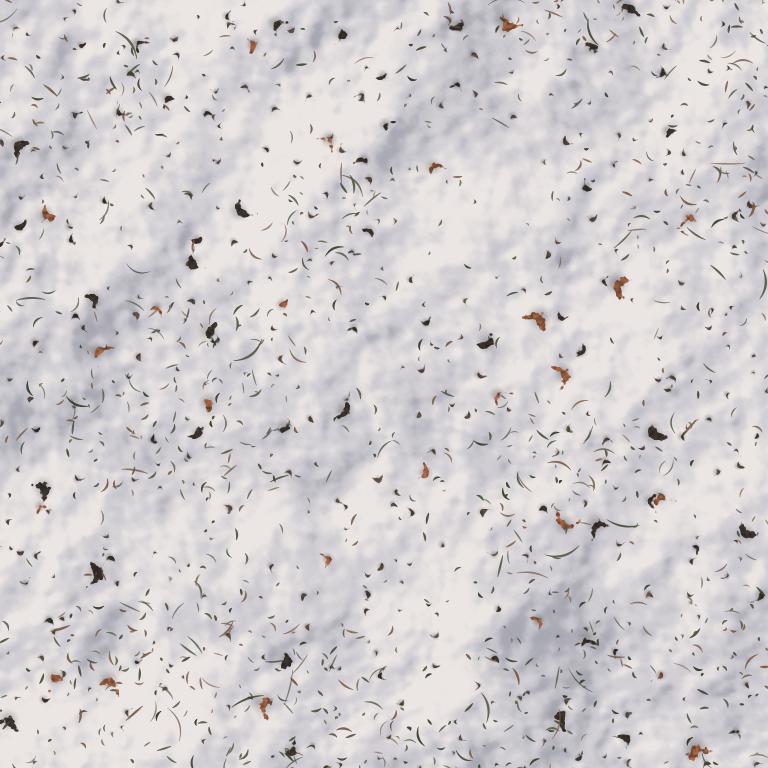
Reproduce this texture procedurally as a WebGL 1 fragment shader.

```glsl
precision highp float;
uniform vec2 u_resolution;

const vec3 SNOW_SHADE = vec3(0.66, 0.66, 0.70);
const vec3 SNOW_MID = vec3(0.81, 0.80, 0.825);
const vec3 SNOW_LIT = vec3(0.92, 0.898, 0.89);
const vec3 GRASS_DARK = vec3(0.17, 0.21, 0.13);
const vec3 GRASS_OLIVE = vec3(0.36, 0.37, 0.29);
const vec3 STRAW = vec3(0.47, 0.35, 0.27);
const vec3 SOIL = vec3(0.15, 0.12, 0.10);
const vec3 LEAF = vec3(0.47, 0.27, 0.17);

vec2 hash2(vec2 p) {
  vec3 q = fract(p.xyx * vec3(0.1031, 0.1030, 0.0973));
  q += dot(q, q.yzx + 33.33);
  return fract((q.xx + q.yz) * q.zy);
}

float noise(vec2 p) {
  vec2 i = floor(p), f = fract(p);
  f = f * f * f * (f * (f * 6.0 - 15.0) + 10.0);
  float low = mix(hash2(i).x, hash2(i + vec2(1.0, 0.0)).x, f.x);
  float high = mix(hash2(i + vec2(0.0, 1.0)).x, hash2(i + 1.0).x, f.x);
  return mix(low, high, f.y);
}

float fbm(vec2 p) {
  float sum = 0.0, amplitude = 0.5;
  for (int i = 0; i < 5; i++) {
    sum += amplitude * noise(p);
    p = mat2(1.6, 1.2, -1.2, 1.6) * p + 17.3;
    amplitude *= 0.5;
  }
  return sum;
}

vec2 rotate(vec2 p, float angle) {
  float c = cos(angle), s = sin(angle);
  return vec2(c * p.x + s * p.y, c * p.y - s * p.x);
}

// How strongly plants gather around a point
float tuftMask(vec2 p) {
  return smoothstep(0.42, 0.8, noise(p * 7.0 + 41.0));
}

// Soft mounds lit from one side, with fine crystals
vec3 snow(vec2 p) {
  const float STEP = 0.012;
  vec2 toLight = vec2(0.8, -0.6);
  vec2 q = p + 0.03 * vec2(noise(p * 6.0 + 3.0), noise(p * 6.0 + 9.0));
  float slope = (fbm(q * 6.0) - fbm((q + toLight * STEP) * 6.0)) / STEP;
  float tone = 0.69 + 0.085 * slope + 0.65 * (fbm(p * 4.0 + 70.0) - 0.48);
  tone += 0.09 * (noise(p * 230.0) - 0.5) + 0.08 * (noise(p * 90.0) - 0.5);
  tone -= 0.13 * tuftMask(p);
  vec3 shade = mix(SNOW_SHADE, SNOW_MID, smoothstep(-0.1, 0.5, tone));
  return mix(shade, SNOW_LIT, smoothstep(0.4, 1.0, tone));
}

// Tapered, bent blades scattered one per grid cell
vec3 drawBlades(vec3 ground, vec2 p, float cells, float size, float amount, float seed, float px) {
  vec2 home = floor(p * cells);
  for (int y = -1; y <= 1; y++) {
    for (int x = -1; x <= 1; x++) {
      vec2 cell = home + vec2(float(x), float(y));
      vec2 place = hash2(cell + seed);
      vec2 form = hash2(cell + seed + 57.0);
      vec2 look = hash2(cell + seed + 113.0);
      vec2 root = (cell + place) / cells;
      float present = step(hash2(cell + seed + 191.0).x, amount * (0.35 + 1.6 * tuftMask(root)));
      float halfLength = size * mix(0.3, 1.0, form.y * form.y);
      vec2 q = rotate(p - root, 1.75 + (form.x - 0.5) * 3.0);
      float s = q.x / halfLength;
      float across = abs(q.y - (look.x - 0.5) * 0.8 * halfLength * s * s);
      float width = mix(0.0008, 0.0016, look.y) * (1.0 - 0.75 * s * s);
      float ends = clamp((halfLength - abs(q.x)) / px + 0.5, 0.0, 1.0);
      float cover = ends * clamp((width - across) / px + 0.5, 0.0, 1.0);
      vec3 tint = mix(GRASS_DARK, GRASS_OLIVE, look.x);
      tint = mix(tint, STRAW, step(0.74, place.y));
      ground = mix(ground, tint, present * cover * mix(0.6, 0.95, look.y));
    }
  }
  return ground;
}

// Ragged flecks of soil or leaf, sunk in a soft hollow
vec3 drawFlecks(vec3 ground, vec2 p, vec3 tint, float cells, float size, float amount, float seed, float px) {
  vec2 home = floor(p * cells);
  float ragged = noise(p * 150.0 + seed) + 0.6 * noise(p * 310.0 + seed) - 0.8;
  for (int y = -1; y <= 1; y++) {
    for (int x = -1; x <= 1; x++) {
      vec2 cell = home + vec2(float(x), float(y));
      vec2 form = hash2(cell + seed + 31.0);
      vec2 center = (cell + hash2(cell + seed)) / cells;
      float present = step(hash2(cell + seed + 83.0).x, amount);
      float radius = size * mix(0.4, 1.0, form.y * form.y);
      vec2 q = rotate(p - center, form.x * 6.2832);
      q.y += 0.35 * q.x * q.x / radius;
      float d = length(q * vec2(0.65, 1.5)) + ragged * radius * 1.1 - radius;
      float hollow = 1.0 - smoothstep(0.0, 2.4 * radius, length(p - center + vec2(0.3, -0.3) * radius));
      ground *= 1.0 - 0.22 * present * hollow;
      vec3 mottled = tint * (0.8 + 0.7 * noise(p * 260.0 + seed));
      float cover = 1.0 - smoothstep(-px, px + 0.1 * radius, d);
      ground = mix(ground, mottled, 0.92 * present * cover);
    }
  }
  return ground;
}

void main() {
  float px = 1.0 / min(u_resolution.x, u_resolution.y);
  vec2 p = gl_FragCoord.xy * px;
  vec3 color = snow(p);
  color = drawFlecks(color, p, SOIL, 15.0, 0.0075, 0.34, 11.0, px);
  color = drawFlecks(color, p, SOIL * 1.7, 32.0, 0.0034, 0.3, 207.0, px);
  color = drawFlecks(color, p, LEAF, 9.0, 0.0095, 0.26, 325.0, px);
  color = drawBlades(color, p, 44.0, 0.0085, 0.36, 401.0, px);
  color = drawBlades(color, p, 27.0, 0.0150, 0.42, 519.0, px);
  color = drawBlades(color, p, 15.0, 0.0240, 0.36, 633.0, px);
  gl_FragColor = vec4(color, 1.0);
}
```
